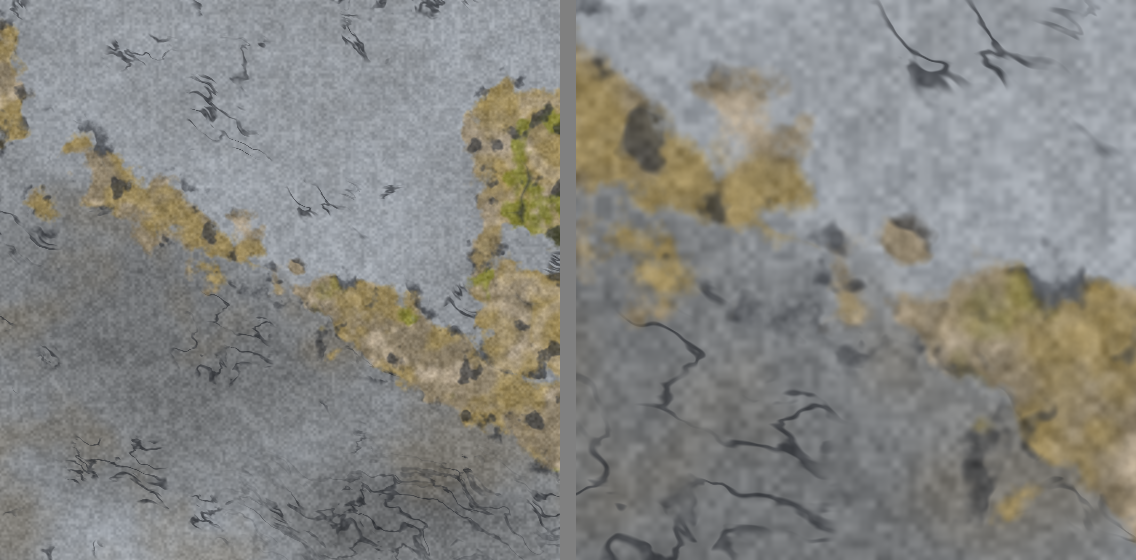
Left, the full canvas; right, a detail of the centre.
A WebGL 1 fragment shader for this texture:

```glsl
precision highp float;
// Weathered blue-grey rock with cracks, a diagonal lichen band and crusty rosettes.
uniform vec2 u_resolution;

#define WARP 0.09
#define GRAIN 0.17
#define GRAIN_SCALE 210.0
#define EDGE_ROUGHNESS 0.055
#define EDGE_SOFTNESS 0.010
#define CRACK_STRENGTH 0.65
#define CRACK_ANGLE 0.42
#define ROSETTE_SCALE 8.5
#define SPOT_COUNT 10

const vec3 ROCK_LIGHT = vec3(0.60, 0.62, 0.645);
const vec3 ROCK_MID = vec3(0.48, 0.49, 0.50);
const vec3 ROCK_DARK = vec3(0.36, 0.365, 0.37);
const vec3 CRACK = vec3(0.17, 0.18, 0.20);
const vec3 TAN = vec3(0.54, 0.49, 0.40);
const vec3 PALE = vec3(0.72, 0.66, 0.57);
const vec3 OCHRE = vec3(0.60, 0.52, 0.31);
const vec3 MOSS = vec3(0.46, 0.47, 0.14);

float hash(vec2 p) {
  return fract(sin(dot(p, vec2(127.1, 311.7))) * 43758.5453);
}

float noise(vec2 p) {
  vec2 i = floor(p), f = fract(p);
  f = f * f * (3.0 - 2.0 * f);
  return mix(mix(hash(i), hash(i + vec2(1, 0)), f.x),
             mix(hash(i + vec2(0, 1)), hash(i + vec2(1, 1)), f.x), f.y);
}

float fbm(vec2 p) {
  float sum = 0.0, amp = 0.533;
  for (int i = 0; i < 4; i++) {
    sum += amp * noise(p);
    p = mat2(1.6, 1.2, -1.2, 1.6) * p + 17.3;
    amp *= 0.5;
  }
  return sum;
}

mat2 rotation(float a) {
  return mat2(cos(a), -sin(a), sin(a), cos(a));
}

// Soft elliptical area, 1 at the centre
float area(vec2 p, vec2 centre, vec2 size) {
  vec2 d = (p - centre) / size;
  return exp(-dot(d, d));
}

float box(vec2 p, vec2 centre, vec2 halfSize, float r) {
  vec2 d = abs(p - centre) - halfSize + r;
  return length(max(d, 0.0)) + min(max(d.x, d.y), 0.0) - r;
}

float bandHeight(float x) {
  return 0.77 - 0.53 * x;
}

// Signed distance to the right-hand crust, with a bare hollow
float crustDistance(vec2 p) {
  float d = box(p, vec2(0.98, 0.59), vec2(0.125, 0.245), 0.06);
  return max(d, 0.035 - length((p - vec2(0.96, 0.555)) * vec2(0.6, 1.0)));
}

// Signed distance to band, left-edge patch and scattered spots
float bandDistance(vec2 p) {
  float gap = 0.045 * area(p, vec2(0.47, 0.52), vec2(0.09, 0.3));
  float width = mix(0.036, 0.066, smoothstep(0.45, 0.75, p.x)) - gap;
  float d = abs(p.y - bandHeight(p.x)) * 0.88 - width;
  d = max(d, 0.16 - p.x);
  d = min(d, box(p, vec2(0.005, 0.84), vec2(0.033, 0.085), 0.03));
  for (int i = 0; i < SPOT_COUNT; i++) {
    float k = float(i);
    float x = 0.09 + 0.055 * k;
    float y = bandHeight(x) + 0.19 * (hash(vec2(k, 3.0)) - 0.5);
    float r = mix(0.010, 0.030, hash(vec2(k, 8.0)));
    d = min(d, length(p - vec2(x, y)) - r);
  }
  return d;
}

// Distance to the nearest jittered rosette centre
float rosette(vec2 p) {
  vec2 cell = floor(p);
  float nearest = 2.0;
  for (int y = -1; y <= 1; y++) {
    for (int x = -1; x <= 1; x++) {
      vec2 c = cell + vec2(x, y);
      vec2 centre = c + 0.2 + 0.6 * vec2(hash(c), hash(c + 41.0));
      nearest = min(nearest, length(p - centre));
    }
  }
  return nearest;
}

void main() {
  vec2 p = gl_FragCoord.xy / u_resolution;
  vec2 q = p + WARP * (vec2(fbm(p * 9.0), fbm(p * 9.0 + 31.0)) - 0.5);
  float grain = 0.6 * noise(p * GRAIN_SCALE) + 0.4 * noise(p * GRAIN_SCALE * 0.5 + 9.0) - 0.5;
  float fine = fbm(p * 42.0);

  // Rock tone: shadow below the band and a rough hollow at the bottom
  float below = smoothstep(0.05, -0.06, q.y - bandHeight(q.x));
  float shadow = below * area(q, vec2(0.30, 0.42), vec2(0.36, 0.24));
  float hollow = area(q, vec2(0.72, 0.07), vec2(0.23, 0.085));
  float tone = 0.12 + 0.30 * below + 0.85 * shadow + 1.1 * hollow
             + 1.1 * (fbm(p * 6.0 + 5.0) - 0.5) + 0.6 * (fine - 0.5);
  tone -= 0.6 * area(q, vec2(0.34, 0.02), vec2(0.22, 0.07));
  vec3 color = mix(ROCK_LIGHT, ROCK_MID, clamp(tone, -0.3, 1.0));
  color = mix(color, ROCK_DARK, clamp(tone - 1.0, 0.0, 1.0));
  float stain = smoothstep(0.52, 0.75, fbm(p * 5.0 + 60.0)) * below;
  color = mix(color, TAN * 0.85, 0.4 * stain);

  // Short slanted cracks, gathered in patches
  vec2 r = rotation(-CRACK_ANGLE) * q;
  float ridge = 1.0 - smoothstep(0.01, 0.06, abs(fbm(r * vec2(17.0, 38.0)) - 0.5));
  float patches = smoothstep(0.60, 0.72, fbm(p * 11.0 + 80.0));
  float cracks = ridge * clamp(patches + 1.1 * hollow, 0.0, 1.0);
  color = mix(color, CRACK, CRACK_STRENGTH * cracks);

  // Lichen: mottled tan, ochre rosettes with pale rims, moss and dark pits
  float crust = crustDistance(q);
  float d = min(crust, bandDistance(q)) + EDGE_ROUGHNESS * (fine - 0.5);
  float cover = smoothstep(EDGE_SOFTNESS, -EDGE_SOFTNESS, d);
  float disc = rosette(q * ROSETTE_SCALE);
  float onCrust = smoothstep(0.02, -0.02, crust);
  float rim = smoothstep(0.32, 0.46, disc) * smoothstep(0.66, 0.5, disc);
  vec3 lichen = mix(TAN, PALE, smoothstep(0.48, 0.75, fbm(p * 30.0 + 12.0)));
  lichen = mix(lichen, OCHRE, 0.75 * smoothstep(0.42, 0.6, fbm(p * 13.0 + 24.0)));
  lichen = mix(lichen, OCHRE, 0.5 * onCrust * smoothstep(0.45, 0.2, disc));
  lichen = mix(lichen, PALE, 0.55 * onCrust * rim);
  float moss = smoothstep(0.60, 0.70, fbm(p * 14.0 + 47.0)) * smoothstep(0.5, 0.7, p.x);
  lichen = mix(lichen, MOSS, 0.75 * moss);
  lichen *= 0.82 + 0.36 * fbm(p * 75.0);
  float pits = smoothstep(0.61, 0.72, fbm(p * 24.0 + 71.0));
  pits = max(pits, onCrust * smoothstep(0.64, 0.78, disc));
  lichen = mix(lichen, CRACK, 0.65 * pits);
  color = mix(color, lichen, 0.93 * cover);

  // Dark crumbs along the lichen edge, then the fine grain
  float crumbs = smoothstep(0.025, 0.0, abs(d - 0.006)) * smoothstep(0.57, 0.68, fbm(p * 27.0 + 90.0));
  color = mix(color, CRACK, 0.6 * crumbs);
  gl_FragColor = vec4(clamp(color + GRAIN * grain, 0.0, 1.0), 1.0);
}
```
